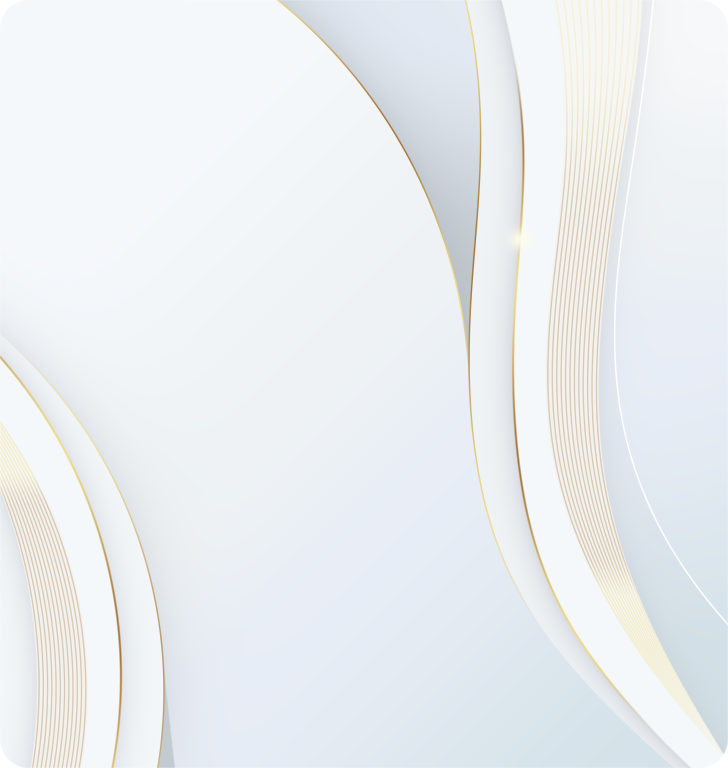
A WebGL 1 fragment shader for this background:

```glsl
precision highp float;
// Pale layered panels with flowing white ribbons, fine gold edges and pinstripes.
uniform vec2 u_resolution;

// Layout, in units of the canvas height with y running downwards
const float ASPECT = 0.949;
const float CORNER = 0.038;
const float STRIPES = 12.0;
const float STRIPE_WIDTH = 0.0005;
const float STRIPE_INK = 0.58;
const float THIN = 0.0006;
const float THICK = 0.0012;
const float TAU = 6.28319;
const vec2 GLINT = vec2(0.677, 0.312);

// Palette
const vec3 WHITE = vec3(1.0);
const vec3 SATIN = vec3(0.955, 0.971, 0.982);
const vec3 MIST = vec3(0.932, 0.949, 0.960);
const vec3 LILAC = vec3(0.908, 0.929, 0.965);
const vec3 TEAL = vec3(0.835, 0.886, 0.912);
const vec3 SHADOW = vec3(0.68, 0.70, 0.73);
const vec3 SLATE = vec3(0.765, 0.798, 0.818);
const vec3 CREAM = vec3(0.965, 0.967, 0.955);
const vec3 PALE_GOLD = vec3(0.940, 0.900, 0.690);
const vec3 TAN = vec3(0.785, 0.665, 0.520);
const vec3 BRIGHT_GOLD = vec3(0.935, 0.855, 0.530);
const vec3 BRONZE = vec3(0.650, 0.460, 0.220);

float px; // size of one pixel

// Cubic B-spline weights
vec4 basis(vec4 d) {
  d = abs(d);
  vec4 n = max(2.0 - d, 0.0), m = max(1.0 - d, 0.0);
  return (n * n * n - 4.0 * m * m * m) / 6.0;
}

float spline(float s, vec4 a, vec4 b) {
  return dot(a, basis(s - vec4(0, 1, 2, 3))) + dot(b, basis(s - vec4(4, 5, 6, 7)));
}

// Signed distance to a vertical curve, positive on its right
float curve(vec2 p, vec4 a, vec4 b) {
  float s = p.y * 5.0 + 1.0;
  float slope = 50.0 * (spline(s + 0.05, a, b) - spline(s - 0.05, a, b));
  return (p.x - spline(s, a, b)) * inversesqrt(1.0 + slope * slope);
}

float arc(vec2 p, vec2 center, float radius) {
  return length(p - center) - radius;
}

float cover(float d) { return smoothstep(-px, px, d); }

float line(float d, float w) {
  return 1.0 - smoothstep(max(w - px, 0.0), w + px, abs(d));
}

float falloff(float d, float w) { return exp(-max(d, 0.0) / w); }

// Metallic tone that alternates along the height
vec3 gold(float y, float peak, float period) {
  return mix(BRONZE, BRIGHT_GOLD, 0.5 + 0.5 * cos(TAU * (y - peak) / period));
}

// Pinstriped fill between a left and a right edge
vec3 pinstripes(float dl, float dr, float tone) {
  float gap = max(dl - dr, 0.0001) / STRIPES;
  float d = (fract(dl / gap) - 0.5) * gap;
  float ink = line(d, STRIPE_WIDTH) * min(1.0, gap / (2.0 * px));
  vec3 fill = mix(CREAM, CREAM * 0.985, tone);
  return mix(fill, mix(PALE_GOLD, TAN, tone), ink * STRIPE_INK);
}

vec3 backdrop(vec2 p) {
  float g = p.x + p.y;
  vec3 c = mix(SATIN, vec3(0.962, 0.973, 0.986), smoothstep(0.0, 0.35, g));
  c = mix(c, MIST, smoothstep(0.35, 0.95, g));
  c = mix(c, LILAC, smoothstep(0.92, 1.22, g));
  return mix(c, TEAL, smoothstep(1.2, 1.85, g));
}

// Large panel edge and the recess behind it
vec3 recess(vec3 c, vec2 p) {
  float d = arc(p, vec2(-0.0556, 0.5208), 0.6676);
  float above = 1.0 - step(0.5, p.y);
  vec3 fill = mix(vec3(0.890, 0.917, 0.952), SLATE, smoothstep(0.04, 0.38, p.y));
  fill = mix(fill, SHADOW, 0.42 * falloff(d, 0.035));
  c = mix(c, fill, cover(d) * above);
  float fade = 1.0 - smoothstep(0.40, 0.49, p.y);
  return mix(c, gold(p.y, 0.38, 0.42), line(d, THIN) * fade);
}

vec3 leftRibbons(vec3 c, vec2 p) {
  float outer = arc(p, vec2(-0.399, 0.900), 0.6128);
  float rim = arc(p, vec2(-0.472, 0.8815), 0.6297);
  float right = arc(p, vec2(-0.4818, 0.8984), 0.5964);
  float left = arc(p, vec2(-0.6445, 0.892), 0.6927);
  c = mix(c, SHADOW, 0.25 * falloff(outer, 0.030));
  float sliver = p.x - 0.2135 - 0.11 * (p.y - 0.87);
  c = mix(c, SLATE, cover(-sliver) * cover(outer) * step(0.87, p.y));
  vec3 band = mix(SATIN, SHADOW, 0.30 * falloff(rim, 0.018));
  c = mix(c, band, cover(-outer));
  c = mix(c, gold(p.y, 0.55, 0.62), line(outer, THIN) * 0.7 * smoothstep(0.43, 0.55, p.y));
  c = mix(c, SATIN, cover(-rim));
  c = mix(c, gold(p.y, 0.58, 0.50), line(rim, THICK));
  c = mix(c, pinstripes(left, right, smoothstep(0.61, 0.66, p.y)), cover(-right));
  return mix(c, mix(SATIN, SHADOW, 0.30 * falloff(-left, 0.018)), cover(-left));
}

vec3 rightRibbons(vec3 c, vec2 p) {
  float outer = curve(p, vec4(0.5392, 0.6171, 0.6330, 0.6087), vec4(0.6118, 0.6708, 0.8690, 1.1266));
  float rim = curve(p, vec4(0.5874, 0.6607, 0.6915, 0.6669), vec4(0.6683, 0.7148, 0.8868, 1.1444));
  float left = curve(p, vec4(0.6703, 0.7267, 0.7432, 0.7105), vec4(0.7076, 0.7874, 0.9474, 1.1650));
  float right = curve(p, vec4(0.8273, 0.8461, 0.8117, 0.7820), vec4(0.7751, 0.8325, 0.9535, 1.0799));
  float thread = curve(p, vec4(0.8663, 0.8540, 0.8272, 0.7942), vec4(0.8086, 0.9167, 1.1497, 1.4375));
  vec3 band = mix(SATIN, SHADOW, 0.05 + 0.38 * falloff(-rim, 0.016));
  c = mix(c, band, cover(outer));
  float outerFade = 1.0 - smoothstep(0.66, 0.84, p.y);
  c = mix(c, gold(p.y, 0.0, 0.68), line(outer, THIN) * outerFade);
  c = mix(c, SATIN, cover(rim));
  float rimFade = smoothstep(0.05, 0.20, p.y) * (1.0 - smoothstep(0.86, 0.97, p.y));
  c = mix(c, gold(p.y, 0.37, 0.46), line(rim, THICK) * rimFade);
  // Stripes turn pale and faint towards the top
  float tone = smoothstep(0.08, 0.30, p.y) * (1.0 - smoothstep(0.72, 0.78, p.y));
  vec3 ribbon = mix(CREAM, pinstripes(left, right, tone), mix(0.65, 1.0, smoothstep(0.05, 0.25, p.y)));
  c = mix(c, ribbon, cover(left));
  // Far panel with its thin white thread
  vec3 far = mix(vec3(0.970, 0.973, 0.978), MIST, smoothstep(0.02, 0.28, p.y));
  far = mix(far, LILAC, smoothstep(0.25, 0.48, p.y));
  far = mix(far, TEAL, smoothstep(0.45, 0.92, p.y + 0.3 * (p.x - 0.88)));
  far = mix(far, SHADOW, 0.18 * falloff(right, 0.018) + 0.06 * cover(-thread));
  far = mix(far, WHITE, line(thread, THIN));
  c = mix(c, far, cover(right));
  float r = length(p - GLINT);
  return mix(c, vec3(1.0, 0.99, 0.92), 0.9 * exp(-r * r / 0.00018));
}

void main() {
  px = 1.0 / u_resolution.y;
  vec2 p = gl_FragCoord.xy / u_resolution * vec2(ASPECT, 1.0);
  p.y = 1.0 - p.y;
  vec3 c = rightRibbons(leftRibbons(recess(backdrop(p), p), p), p);
  // Rounded card corners
  vec2 q = abs(p - 0.5 * vec2(ASPECT, 1.0)) - 0.5 * vec2(ASPECT, 1.0) + CORNER;
  c = mix(c, WHITE, cover(length(max(q, 0.0)) - CORNER));
  gl_FragColor = vec4(c, 1.0);
}
```
